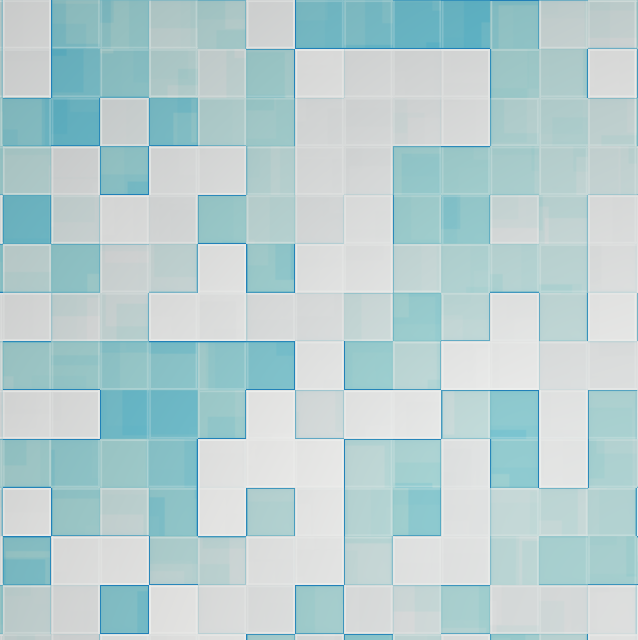
A WebGL 1 fragment shader for this background:

```glsl
precision highp float;
// Square mosaic of pale grey and teal glass tiles with thin blue and white seams.
uniform vec2 u_resolution;

float hash(vec2 p) {
  return fract(sin(dot(p, vec2(12.99, 78.23))) * 4375.85);
}

// Blueness of a tile: 0 is pale grey, 1 is strong blue. Some tiles copy a neighbour.
float tileTone(vec2 cell) {
  float pick = hash(cell + 51.0);
  vec2 source = cell;
  if (pick < 0.2) source.x += 1.0;
  else if (pick < 0.4) source.y += 1.0;
  float drift = 0.05 * sin(cell.x * 0.8 + 1.0) + 0.04 * sin(cell.y * 0.9 + cell.x * 0.4);
  return clamp(0.08 + 0.8 * hash(source) + drift + 0.08 * (hash(cell + 7.0) - 0.5)
               + 0.01 * (6.0 - cell.y), 0.0, 1.0);
}

vec3 palette(float t) {
  vec3 c = mix(vec3(0.895, 0.895, 0.89), vec3(0.83, 0.84, 0.84), clamp(t / 0.38, 0.0, 1.0));
  c = mix(c, vec3(0.73, 0.82, 0.815), clamp((t - 0.38) / 0.18, 0.0, 1.0));
  c = mix(c, vec3(0.61, 0.79, 0.79), clamp((t - 0.56) / 0.2, 0.0, 1.0));
  return mix(c, vec3(0.35, 0.70, 0.78), clamp((t - 0.76) / 0.24, 0.0, 1.0));
}

void main() {
  vec2 p = gl_FragCoord.xy / u_resolution.y;

  // Thirteen tiles and a sliver each way, counted from the upper left.
  float size = 0.0762;
  vec2 grid = vec2(p.x - 0.004, 1.0 - p.y) / size;
  vec2 cell = floor(grid);
  vec2 f = grid - cell;
  float px = 1.0 / (size * u_resolution.y);
  float own = tileTone(cell);
  float tone = own;

  // Faint overlapping panes, each cut from one corner of the tile.
  for (int i = 0; i < 3; i++) {
    vec2 seed = cell + float(i) * 17.0;
    vec2 cut = vec2(hash(seed + 3.1), hash(seed + 5.7)) * 1.3;
    vec2 side = step(0.5, vec2(hash(seed + 8.3), hash(seed + 9.9)));
    vec2 q = mix(f, 1.0 - f, side);
    vec2 inside = 1.0 - smoothstep(cut - px, cut + px, q);
    float weight = 0.06 + 0.14 * smoothstep(0.2, 0.55, own) * (1.0 - 0.6 * own);
    tone += inside.x * inside.y * weight * (hash(seed + 2.4) - 0.5);
  }

  // Seams: blue on the bluer side, white on the paler side, by tone difference.
  float blue = 0.0;
  float white = 0.0;
  float shadow = 0.0;
  for (int i = 0; i < 4; i++) {
    float k = float(i);
    vec2 dir = i < 2 ? vec2(k * 2.0 - 1.0, 0.0) : vec2(0.0, k * 2.0 - 5.0);
    float edge = 0.5 - dot(f - 0.5, dir);
    float other = tileTone(cell + dir);
    float diff = own - other;
    tone += (other - own) * 0.4 * (1.0 - smoothstep(0.0, px, edge));
    float line = 1.0 - smoothstep(0.022 - 0.5 * px, 0.022 + 0.5 * px, edge);
    blue = max(blue, line * smoothstep(0.03, 0.65, diff));
    shadow = max(shadow, exp(-edge * 18.0) * max(diff, 0.0));
    float rim = 1.0 - smoothstep(0.004, 0.01 + px, abs(edge - 0.025));
    white = max(white, rim * (0.2 + 0.6 * max(-diff, 0.0)) * step(diff, 0.08));
  }

  // Tile colour, with a soft gradient inside each tile and light from the lower right.
  vec3 color = palette(clamp(tone, 0.0, 1.0));
  color *= 1.0 + 0.012 * (f.x + f.y - 1.0);
  color *= 1.04 - 0.11 * length(p - vec2(0.75, 0.3));

  color = mix(color, vec3(0.25, 0.62, 0.76), 0.2 * shadow);
  color = mix(color, vec3(0.95, 0.96, 0.95), white);
  vec3 seam = mix(vec3(0.40, 0.74, 0.76), vec3(0.10, 0.49, 0.72), blue);
  color = mix(color, seam, min(0.95, blue * 1.2));
  gl_FragColor = vec4(color, 1.0);
}
```
